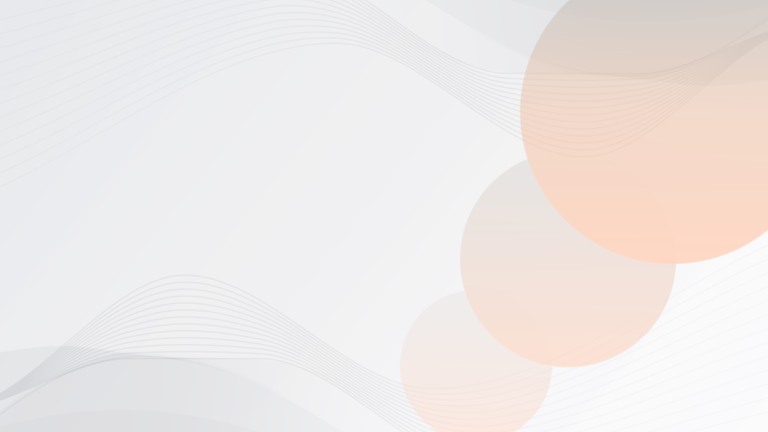
This background is drawn by a WebGL 1 fragment shader. Its source:

```glsl
precision highp float;
// Pale diagonal gradient with soft grey waves and fans of thin lines in two
// opposite corners, and three translucent peach discs on the right.
// One wave corner is modelled, then reused turned by half a revolution.

uniform vec2 u_resolution;

const float ASPECT = 16.0 / 9.0;

// Height of a fan line; k runs from 0 (upper line) to 1 (lower line).
float fanLine(float x, float k) {
  float upper = 0.05 + 0.313 * smoothstep(-0.12, 0.428, x)
              - 0.263 * smoothstep(0.428, 1.0, x)
              + 0.42 * smoothstep(1.0, 2.1, x);
  float lower = 0.05 + 0.12 * smoothstep(-0.12, 0.3, x)
              - 0.26 * smoothstep(0.6, 1.15, x)
              + 0.18 * smoothstep(1.1, 2.1, x);
  return mix(upper, lower, k);
}

// Coverage of the area below a curve, for a signed height above it.
float below(float height, float pixel) {
  return 1.0 - smoothstep(-pixel, pixel, height);
}

// Total darkening from the filled waves and lines of the lower left corner.
float waveShade(vec2 p, float pixel) {
  // Broad back wave, fading out to the right
  float bump = (p.x - 0.14) / 0.17;
  float back = 0.17 + 0.029 * exp(-bump * bump)
             - 0.2 * smoothstep(0.55, 1.3, p.x);
  float shade = 0.034 * below(p.y - back, pixel)
              * (1.0 - smoothstep(0.25, 0.95, p.x));

  // Front wave with a soft shadow along its crest
  float dx = p.x - 0.324;
  float bend = min(abs(dx) * (dx < 0.0 ? 3.5 : 2.8), 3.14);
  float above = p.y + 0.06 - 0.234 * cos(bend);
  float front = below(above, pixel);
  shade += 0.02 * front;
  shade += 0.075 * (1.0 - front) * exp(-max(above, 0.0) / 0.005)
         * (1.0 - smoothstep(0.25, 0.8, p.x));

  // Small inner wave
  float inner = 0.051 - 0.5 * (p.x - 0.28) * (p.x - 0.28);
  shade += 0.014 * below(p.y - inner, pixel);

  // Fan of thin lines, with distance corrected for the slope
  float lines = 0.0;
  for (int i = 0; i < 13; i++) {
    float k = float(i) / 12.0;
    float y = fanLine(p.x, k);
    float slope = (fanLine(p.x + 0.002, k) - y) / 0.002;
    float dist = abs(p.y - y) / sqrt(1.0 + slope * slope);
    lines += 1.0 - smoothstep(0.0, 0.0012 + pixel, dist);
  }
  return shade + 0.042 * min(lines, 1.5) * mix(1.0, 0.35, smoothstep(0.7, 1.5, p.x));
}

// Lays a disc with a vertical gradient over the colour.
vec3 addDisc(vec3 color, vec2 p, vec2 center, float radius,
             vec3 low, vec3 high, float opacity, float pixel) {
  vec2 q = p - center;
  float height = clamp(0.5 + 0.5 * q.y / radius, 0.0, 1.0);
  float cover = below(length(q) - radius, pixel);
  return mix(color, mix(low, high, height), cover * opacity);
}

void main() {
  vec2 p = gl_FragCoord.xy / u_resolution * vec2(ASPECT, 1.0);
  float pixel = 1.0 / u_resolution.y;

  // Diagonal gradient with faint lavender bands
  float t = dot(vec2(p.x, 1.0 - p.y), vec2(0.78, 0.63));
  vec3 color = mix(vec3(0.908, 0.916, 0.922), vec3(0.942, 0.942, 0.946),
                   smoothstep(0.0, 0.85, t));
  color = mix(color, vec3(0.985), smoothstep(0.75, 1.95, t));
  float band = fract(t / 0.3 - 0.56);
  color += vec3(-0.004, -0.004, 0.004) * band * (1.0 - smoothstep(0.95, 1.0, band));

  // Waves in both corners
  float shade = waveShade(p, pixel) + waveShade(vec2(ASPECT, 1.0) - p, pixel);
  color -= shade * vec3(1.0, 0.97, 0.95);

  // Discs from back to front, with the waves showing faintly through
  float veil = 0.45 * shade;
  color = addDisc(color, p, vec2(1.102, 0.153), 0.176,
                  vec3(0.99, 0.905, 0.87) - veil, vec3(0.928, 0.926, 0.925) - veil, 0.9, pixel);
  color = addDisc(color, p, vec2(1.315, 0.4), 0.25,
                  vec3(0.99, 0.875, 0.815) - veil, vec3(0.89, 0.89, 0.89) - veil, 0.9, pixel);
  vec3 highTone = mix(vec3(0.895, 0.85, 0.82), vec3(0.83, 0.83, 0.825),
                      smoothstep(0.72, 1.0, p.y));
  color = addDisc(color, p, vec2(1.556, 0.741), 0.352,
                  vec3(1.0, 0.845, 0.76) - veil, highTone - veil, 0.95, pixel);

  gl_FragColor = vec4(color, 1.0);
}
```
